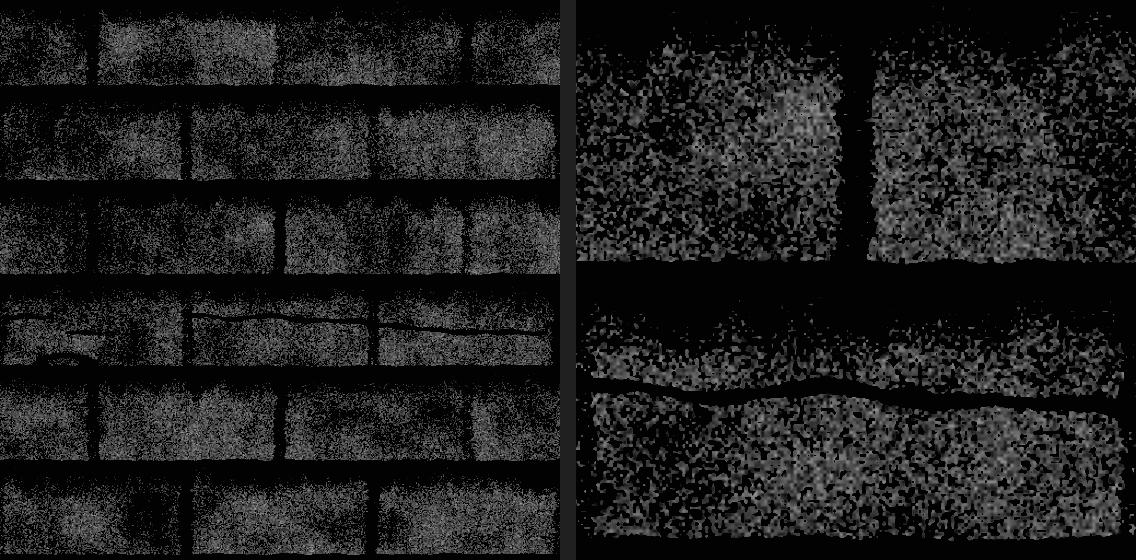
Left, the full canvas; right, a detail of the centre.
Give the GLSL for this texture map, as a WebGL 2 fragment shader.

```glsl
#version 300 es
precision highp float;
// Six staggered courses of weathered shingles, three to a course, in grey grit on black.
// Fields for shadow, joints, stains and cracks set a local coverage; a fine hash
// grain is thresholded by that coverage and given a bell-shaped spread of greys.
uniform vec2 u_resolution;
out vec4 fragColor;

const float COURSES = 6.0;
const float COLUMNS = 3.0;
const float COURSE_LIFT = 0.05;       // lowest butt edge, in courses
const float COURSE_JITTER = 0.035;
const float GRAIN_CELLS = 512.0;
const float BASE_COVERAGE = 0.61;
const float STAIN_AMOUNT = 1.15;
const float STREAK_AMOUNT = 0.45;
const float TILE_VARIATION = 0.16;
const float JOINT_HALF_WIDTH = 0.017; // in shingle widths
const float SHADOW_START = 0.60;      // in courses, measured upwards
const float SHADOW_END = 0.91;
const float GRIT_DARKEST = -0.01;
const float GRIT_RANGE = 0.55;
const vec3 BLACK = vec3(0.008);
const float CRACK_COURSE = 2.0;
const vec2 CHIP_CENTRE = vec2(0.115, 0.352);
const vec2 CHIP_RADIUS = vec2(0.044, 0.013);
const vec2 SCUFF_CENTRE = vec2(0.163, 0.387);

float hash(vec2 cell, float seed) {
  uvec3 q = uvec3(ivec3(vec3(cell, seed))) * uvec3(1597334677u, 3812015801u, 2798796415u);
  uint n = q.x ^ q.y ^ q.z;
  n = (n ^ (n >> 16)) * 2146121005u;
  n = (n ^ (n >> 15)) * 2221713035u;
  return float((n ^ (n >> 16)) >> 8) / 16777216.0;
}

float noise(vec2 p, float seed) {
  vec2 i = floor(p), f = p - i;
  f = f * f * (3.0 - 2.0 * f);
  return mix(mix(hash(i, seed), hash(i + vec2(1, 0), seed), f.x),
             mix(hash(i + vec2(0, 1), seed), hash(i + vec2(1, 1), seed), f.x), f.y);
}

float fbm(vec2 p, float seed) {
  float sum = 0.0, weight = 0.5;
  for (int i = 0; i < 4; i++) {
    sum += weight * noise(p, seed + float(i));
    p = p * 2.03 + 17.0;
    weight *= 0.5;
  }
  return sum / 0.9375;
}

// Dark ragged line along y between two x positions
float crack(vec2 p, vec2 span, float y, float halfWidth) {
  float wander = (fbm(vec2(p.x * 22.0, y * 90.0), 31.0) - 0.5) * 0.018;
  float width = halfWidth * (0.35 + 1.2 * noise(vec2(p.x * 45.0, y * 70.0), 37.0));
  float ends = smoothstep(span.x, span.x + 0.02, p.x) * smoothstep(span.y, span.y - 0.04, p.x);
  return ends * (1.0 - smoothstep(width, width + 0.002, abs(p.y - y - wander)));
}

// Dark joints at both sides of a shingle; each has its own strength and lean
float joint(float column, float course, float v, vec2 p) {
  float nearest = floor(column + 0.5);
  float strength = mix(0.45, 1.0, hash(vec2(nearest, course), 5.0));
  float lean = (hash(vec2(nearest, course), 6.0) - 0.5) * 0.03;
  float ragged = (fbm(vec2(nearest * 9.0, p.y * 60.0), 7.0) - 0.5) * 0.035;
  float d = abs(column - nearest - lean * (v - 0.5) - ragged);
  float width = JOINT_HALF_WIDTH * (0.6 + 0.6 * strength);
  return strength * (1.0 - smoothstep(width, width + 0.02, d));
}

float damage(vec2 p, float course) {
  if (course != CRACK_COURSE) return 0.0;
  float sag = 0.025 * smoothstep(0.45, 0.9, p.x);
  float lines = crack(p, vec2(0.33, 0.99), 0.433 - sag, 0.0036);
  lines = max(lines, 0.8 * crack(p, vec2(0.0, 0.12), 0.431, 0.003));
  lines = max(lines, 0.7 * crack(p, vec2(0.11, 0.21), 0.402, 0.003));
  float rough = (fbm(p * 70.0, 41.0) - 0.5) * 0.5;
  float rim = abs(length((p - CHIP_CENTRE) / CHIP_RADIUS) - 1.0 + rough) * CHIP_RADIUS.y;
  return max(lines, 1.0 - smoothstep(0.003, 0.006, rim));
}

void main() {
  vec2 p = gl_FragCoord.xy / u_resolution;

  // Course and shingle coordinates, with uneven butt edges
  float rawCourse = p.y * COURSES - COURSE_LIFT;
  float jitter = COURSE_JITTER * hash(vec2(floor(rawCourse + 0.3), 3.0), 2.0);
  float edgeWear = (fbm(vec2(p.x * 38.0, floor(rawCourse + 0.3) * 5.0), 3.0) - 0.5) * 0.04;
  float height = rawCourse - jitter - edgeWear;
  float course = floor(height), v = height - course;
  float column = p.x * COLUMNS + 0.5 * mod(course, 2.0);
  float tile = hash(vec2(floor(column), course), 9.0) - 0.5;

  // Stains, run-off streaks and small clumps
  float stain = fbm(p * vec2(13.0, 15.0) + course * 7.0, 11.0) - 0.5;
  float streak = fbm(vec2(p.x * 38.0, p.y * 5.0 + course * 11.0), 17.0) - 0.5;
  float clump = noise(p * 190.0, 23.0) - 0.5;
  float coverage = BASE_COVERAGE + STAIN_AMOUNT * stain + STREAK_AMOUNT * streak
                 + TILE_VARIATION * tile + 0.22 * clump;
  if (course == CRACK_COURSE) coverage += 0.35 * exp(-dot(p - SCUFF_CENTRE, p - SCUFF_CENTRE) / 0.0009);
  float tone = clamp(0.65 + 0.6 * coverage, 0.6, 1.3);

  // Overhang shadow, lit butt edge, joints and cracks
  float shadow = 1.0 - smoothstep(SHADOW_START, SHADOW_END, v + 0.35 * streak + 0.2 * stain);
  float butt = smoothstep(0.0, 0.012, v) * (1.0 - smoothstep(0.90, 0.95, v));
  coverage = clamp(coverage + 0.1 * (1.0 - smoothstep(0.02, 0.12, v)), 0.03, 0.92);
  coverage *= shadow * butt * (1.0 - joint(column, course, v, p)) * (1.0 - damage(p, course));

  // Grit: thresholded grain with a bell-shaped spread of greys
  vec2 grain = p * GRAIN_CELLS - 0.5;
  float lit = 1.0 - smoothstep(coverage - 0.03, coverage + 0.03, noise(grain, 51.0) + 0.03);
  float spread = 0.5 * (noise(grain, 52.0) + noise(grain, 53.0));
  float grey = max(GRIT_DARKEST + GRIT_RANGE * spread, 0.0) * tone * mix(0.75, 1.0, shadow);
  fragColor = vec4(mix(BLACK, vec3(max(grey, BLACK.x)), lit), 1.0);
}
```
